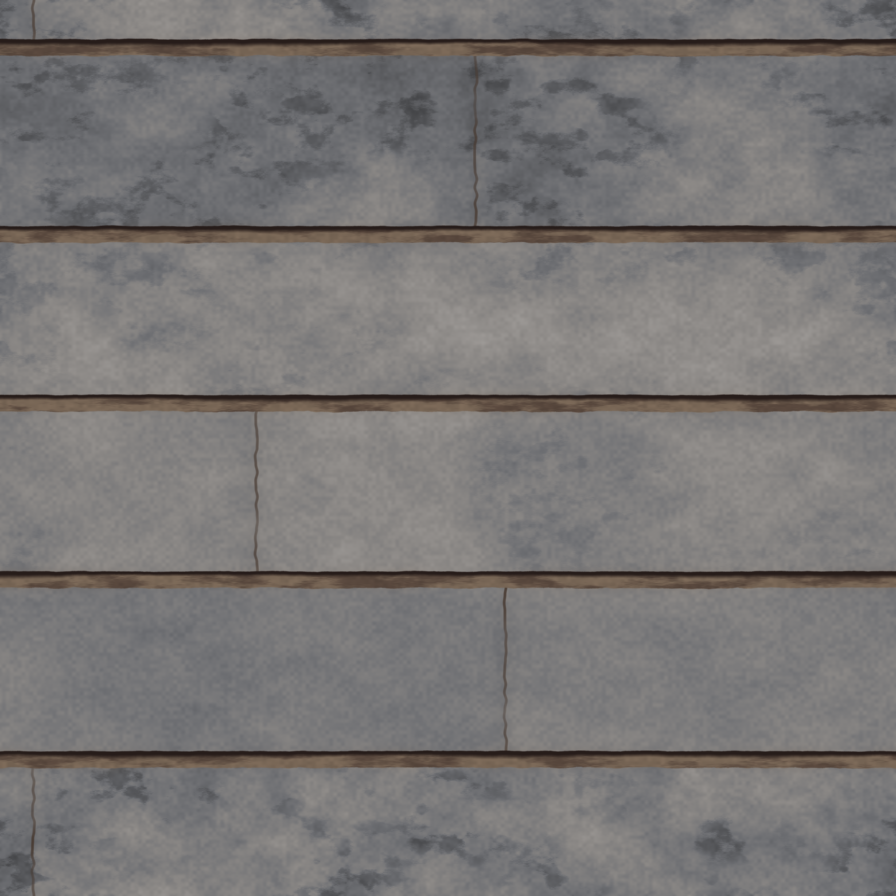
Write a Shadertoy shader that draws this texture.

```glsl
// Wall of five long grey stone courses with recessed brown mortar joints.
// Each course has its own height, seam, tone and staining; periodic value
// noise gives the mottling, grain and chipped edges, so the tile is seamless.

#define COURSE_COUNT 5
#define JOINT_HALF 0.0093
#define SHADOW_DEPTH 0.0042
#define SEAM_HALF 0.0015
#define CHIP_SIZE 0.0024
#define MOTTLE 0.22
#define GRAIN 0.045
#define COOL_TINT vec3(0.985, 0.998, 1.035)
#define WARM_TINT vec3(1.022, 0.998, 0.978)
#define MORTAR_LIGHT vec3(0.47, 0.40, 0.335)
#define MORTAR_DARK vec3(0.34, 0.275, 0.235)
#define SHADOW_COLOR vec3(0.15, 0.11, 0.10)

// Per course: centre of the joint below, seam x (negative = none), tone, staining
const vec4 COURSES[COURSE_COUNT] = vec4[COURSE_COUNT](
    vec4(0.1525, 0.564, 0.482, 0.10),
    vec4(0.3530, 0.286, 0.508, 0.35),
    vec4(0.5500, -1.00, 0.518, 0.55),
    vec4(0.7385, 0.531, 0.465, 0.85),
    vec4(0.9470, 0.037, 0.478, 1.00));

float hash(vec2 p) {
    return fract(sin(dot(p, vec2(127.1, 311.7))) * 43758.5453);
}

// Value noise that repeats over the unit square
float noise(vec2 uv, vec2 cells, float seed) {
    vec2 p = uv * cells;
    vec2 i = floor(p), f = fract(p);
    f = f * f * (3.0 - 2.0 * f);
    vec2 a = mod(i, cells) + seed, b = mod(i + 1.0, cells) + seed;
    return mix(mix(hash(a), hash(vec2(b.x, a.y)), f.x),
               mix(hash(vec2(a.x, b.y)), hash(b), f.x), f.y);
}

float fbm(vec2 uv, vec2 cells, float seed) {
    float sum = 0.0, amp = 0.5;
    for (int i = 0; i < 5; i++) {
        sum += amp * noise(uv, cells, seed + float(i) * 7.3);
        cells *= 2.0;
        amp *= 0.55;
    }
    return sum / 1.055;
}

// Signed distance on a line that wraps at 1
float wrapDelta(float a, float b) {
    return fract(a - b + 0.5) - 0.5;
}

vec3 stoneColor(vec2 uv, vec4 course, float seed) {
    float broad = fbm(uv, vec2(5.0, 8.0), seed);
    float fine = fbm(uv, vec2(26.0, 34.0), seed + 3.1);
    float spots = fbm(uv, vec2(34.0, 52.0), seed + 5.7);
    float stain = course.w;

    float tone = course.z + (broad - 0.5) * MOTTLE * (0.35 + 0.65 * stain);
    tone += (fine - 0.5) * 0.16 * (0.3 + 0.7 * stain);
    tone += (noise(uv, vec2(230.0), seed) - 0.5) * GRAIN;

    // Dark mineral spots gather in the darker patches
    float gather = smoothstep(0.62, 0.38, broad);
    tone -= 0.11 * stain * gather * smoothstep(0.52, 0.72, spots);

    // Neighbouring stones differ slightly on either side of their seam
    if (course.y >= 0.0) tone += 0.022 * (0.5 - fract(uv.x - course.y));
    return tone * mix(COOL_TINT, WARM_TINT, smoothstep(0.41, 0.55, tone));
}

vec3 mortarColor(vec2 uv, float depth) {
    float streak = fbm(uv, vec2(22.0, 90.0), 61.0);
    vec3 color = mix(MORTAR_DARK, MORTAR_LIGHT, smoothstep(0.28, 0.58, streak));
    color *= 0.94 + 0.12 * noise(uv, vec2(200.0, 256.0), 67.0);
    // Shadow cast by the overhanging course, deeper in places
    float reach = SHADOW_DEPTH * (0.7 + 0.9 * noise(uv, vec2(7.0, 5.0), 71.0));
    return mix(SHADOW_COLOR, color, smoothstep(reach * 0.5, reach * 1.7, depth));
}

void mainImage(out vec4 fragColor, in vec2 fragCoord) {
    vec2 uv = fragCoord / iResolution.xy;
    float px = 1.0 / iResolution.y;

    // Find the course holding this point and the nearest joint
    vec4 course = COURSES[0];
    float seed = 0.0, height = 1.0, joint = 1.0;
    for (int k = 0; k < COURSE_COUNT; k++) {
        float above = fract(uv.y - COURSES[k].x);
        float delta = wrapDelta(uv.y, COURSES[k].x);
        if (above < height) {
            height = above;
            course = COURSES[k];
            seed = 13.7 * float(k) + 1.9;
        }
        if (abs(delta) < abs(joint)) joint = delta;
    }
    vec3 color = stoneColor(uv, course, seed);

    // Thin, uneven vertical seam
    if (course.y >= 0.0) {
        float wobble = (noise(uv, vec2(4.0, 110.0), seed) - 0.5) * 0.003;
        float across = abs(wrapDelta(uv.x, course.y) + wobble);
        float wear = mix(0.35, 0.95, noise(uv, vec2(3.0, 34.0), seed + 9.0));
        color = mix(color, MORTAR_DARK * 0.88,
                    wear * (1.0 - smoothstep(SEAM_HALF - px, SEAM_HALF + px, across)));
        color *= 1.0 - 0.05 * exp(-across * 90.0);
    }

    // Horizontal joint with chipped lips and a faint brown halo
    float chip = (fbm(uv, vec2(48.0, 20.0), 83.0) - 0.5) * CHIP_SIZE;
    float depth = JOINT_HALF + chip - joint;
    float lower = JOINT_HALF + joint - chip * 1.6;
    float inside = min(depth, lower);
    float halo = exp(min(inside, 0.0) * 220.0) * noise(uv, vec2(18.0, 9.0), 91.0);
    color = mix(color, MORTAR_LIGHT, 0.22 * halo);
    color = mix(color, mortarColor(uv, depth), smoothstep(-px, px, inside));

    fragColor = vec4(clamp(color, 0.0, 1.0), 1.0);
}
```
